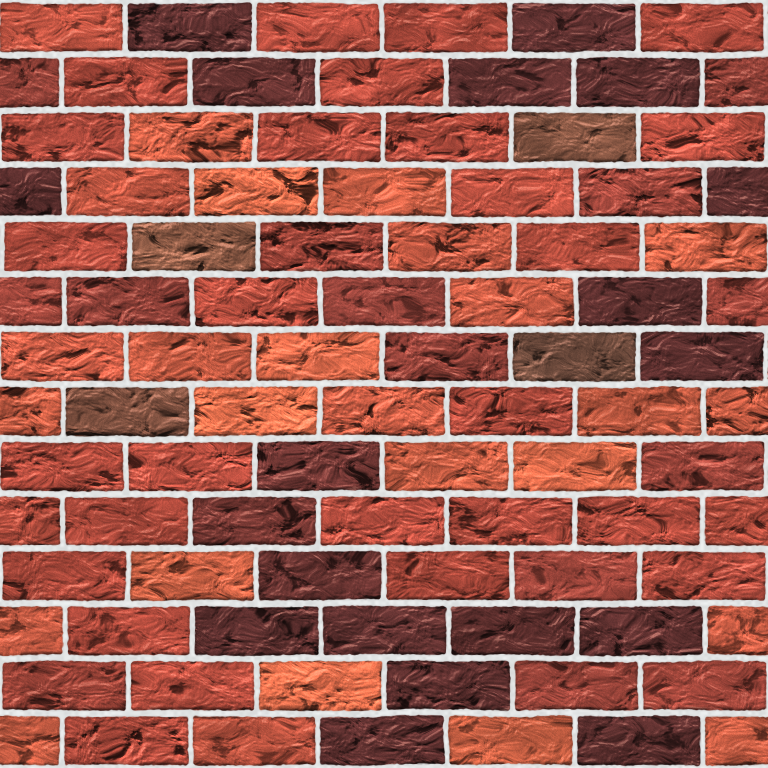
Give the GLSL for this texture, as a three.js fragment shader.

```glsl
// Running-bond wall of rough red bricks with pale mortar, 6 bricks by 14 courses.
// Each brick is a wobbly rounded box with a hashed tone; layered noise gives a
// height field that is lit from the upper left and pitted with dark hollows.

varying vec2 vUv;

const vec2 BRICKS = vec2(6.0, 14.0);
const vec2 JOINT = vec2(0.0068, 0.0086);   // mortar widths: upright, level
const float CORNER = 0.0035;
const float SOFT = 0.0011;                 // edge smoothing
const float COURSE_DRIFT = 0.035;          // sideways shift, in bricks
const float EDGE_WOBBLE = 0.0026;
const float EDGE_CRUMBLE = 0.0026;
const vec2 TO_LIGHT = vec2(-0.0013, 0.0024);
const float RELIEF = 2.1;
const float PIT_DEPTH = 0.58;

const vec3 DARK_BRICK = vec3(0.37, 0.19, 0.185);
const vec3 RED_BRICK = vec3(0.68, 0.29, 0.235);
const vec3 ORANGE_BRICK = vec3(0.86, 0.42, 0.29);
const vec3 OLIVE_BRICK = vec3(0.46, 0.33, 0.26);
const vec3 LIT_DUST = vec3(0.93, 0.66, 0.58);
const vec3 MORTAR = vec3(0.89, 0.90, 0.90);
const vec3 MORTAR_SHADE = vec3(0.70, 0.68, 0.68);

float hash(vec2 p) {
  vec3 q = fract(vec3(p.xyx) * 0.1031);
  q += dot(q, q.yzx + 33.33);
  return fract((q.x + q.y) * q.z);
}

float noise(vec2 p) {
  vec2 i = floor(p);
  vec2 f = fract(p);
  f = f * f * (3.0 - 2.0 * f);
  return mix(mix(hash(i), hash(i + vec2(1.0, 0.0)), f.x),
             mix(hash(i + vec2(0.0, 1.0)), hash(i + vec2(1.0, 1.0)), f.x), f.y);
}

// Rough clay surface, slightly stretched along the brick
float clayHeight(vec2 p) {
  vec2 q = p * vec2(44.0, 72.0);
  q += 1.3 * vec2(noise(q * 0.7), noise(q * 0.7 + 41.0));
  float sum = 0.0;
  float amp = 0.5;
  for (int i = 0; i < 4; i++) {
    sum += amp * noise(q);
    q = mat2(0.95, 0.31, -0.31, 0.95) * q * 2.05 + 17.3;
    amp *= 0.56;
  }
  return sum / 1.025;
}

float roundedBox(vec2 p, vec2 halfSize, float r) {
  vec2 d = abs(p) - halfSize + r;
  return length(max(d, 0.0)) + min(max(d.x, d.y), 0.0) - r;
}

// Tone of one brick: mostly red, with dark, orange and olive ones
vec3 brickColor(vec2 id) {
  vec2 place = (id + 0.5) / BRICKS;
  float warmth = exp(-9.0 * dot(place - vec2(0.4, 0.42), place - vec2(0.4, 0.42)));
  float tone = hash(id + 7.7) + 0.22 * warmth - 0.06;
  vec3 c = mix(DARK_BRICK, RED_BRICK, smoothstep(0.12, 0.4, tone));
  c = mix(c, ORANGE_BRICK, smoothstep(0.6, 1.02, tone));
  float olive = step(0.92, hash(id + 53.1)) * step(0.4, place.y);
  c = mix(c, OLIVE_BRICK, 0.8 * olive);
  return c * (0.95 + 0.1 * hash(id + 19.4));
}

void main() {
  // Brick layout with uneven beds and joints
  vec2 bend = vec2(noise(vUv * 19.0), noise(vUv * 15.0 + 31.0)) - 0.5;
  vec2 grid = (vUv + EDGE_WOBBLE * bend) * BRICKS;
  float course = floor(grid.y);
  grid.x += 0.5 * mod(course + 1.0, 2.0);
  grid.x += COURSE_DRIFT * (hash(vec2(course, 3.0)) - 0.4);
  vec2 id = vec2(mod(floor(grid.x), BRICKS.x), course);
  vec2 local = (fract(grid) - 0.5) / BRICKS;
  vec2 halfSize = 0.5 * (1.0 / BRICKS - JOINT);

  // Crumbled outline
  float crumbs = noise(vUv * 130.0) * 0.6 + noise(vUv * 290.0) * 0.4 - 0.5;
  float dist = roundedBox(local, halfSize, CORNER) + EDGE_CRUMBLE * crumbs;
  float brickMask = 1.0 - smoothstep(-SOFT, SOFT, dist);

  // Clay relief, pits and blotches
  vec2 clayPos = vUv + 3.0 * vec2(hash(id), hash(id + 90.0));
  float h = clayHeight(clayPos);
  float slope = h - clayHeight(clayPos + TO_LIGHT);
  float roughness = mix(0.65, 1.2, hash(id + 27.0));
  float pits = 1.0 - smoothstep(0.24, 0.41, h);
  float blotch = noise(clayPos * vec2(24.0, 34.0));
  vec3 brick = brickColor(id) * (0.86 + 0.28 * blotch);
  brick *= clamp(1.0 + RELIEF * roughness * slope, 0.35, 1.5);
  brick *= 1.0 - PIT_DEPTH * roughness * pits;
  float lit = smoothstep(0.03, 0.2, slope) * smoothstep(0.4, 0.65, h);
  brick = mix(brick, LIT_DUST, 0.38 * lit);
  brick *= 0.95 + 0.1 * hash(floor(vUv * 700.0));

  // Ragged shadow along the lower edge, faint wear on the others
  float rim = 1.0 - smoothstep(0.0, 0.0045, -dist);
  float lower = 1.0 - smoothstep(0.0, 0.006, local.y + halfSize.y);
  brick *= 1.0 - 0.5 * lower * smoothstep(0.25, 0.6, noise(vUv * 95.0 + 8.0));
  brick = mix(brick, brick * 0.82, rim);

  // Mortar with grain and shaded borders
  float grain = noise(vUv * 210.0 + 5.0);
  float border = 1.0 - smoothstep(0.0, 0.0028, dist);
  vec3 mortar = mix(MORTAR, MORTAR_SHADE, 0.45 * border * grain);
  mortar *= 0.95 + 0.1 * grain;

  gl_FragColor = vec4(mix(mortar, brick, brickMask), 1.0);
}
```
